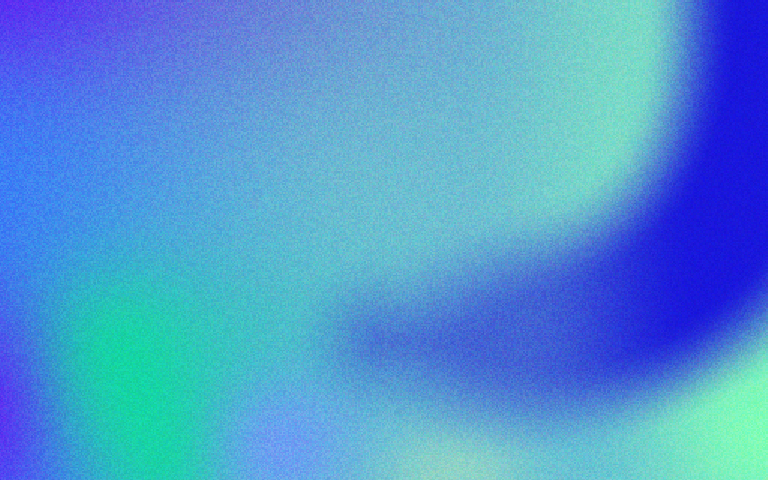
Reproduce this background procedurally as a WebGL 2 fragment shader.

```glsl
#version 300 es
precision highp float;
// A soft, grainy colour field: a horizontal wash carries broad elliptical
// glows, and a blurred deep-blue ribbon sweeps over it along a cubic curve.
// Fine coloured grain, strongest in the middle tones, covers everything.

uniform vec2 u_resolution;
out vec4 outColor;

// Palette
const vec3 AZURE      = vec3(0.22, 0.49, 0.97);
const vec3 SKY        = vec3(0.43, 0.75, 0.82);
const vec3 SEAFOAM    = vec3(0.48, 0.86, 0.78);
const vec3 VIOLET     = vec3(0.36, 0.16, 0.95);
const vec3 LAVENDER   = vec3(0.42, 0.47, 0.84);
const vec3 TEAL       = vec3(0.22, 0.77, 0.75);
const vec3 EMERALD    = vec3(0.08, 0.84, 0.64);
const vec3 PERIWINKLE = vec3(0.42, 0.62, 0.95);
const vec3 LAGOON     = vec3(0.38, 0.73, 0.84);
const vec3 PALE_SAGE  = vec3(0.58, 0.84, 0.77);
const vec3 MINT       = vec3(0.50, 0.99, 0.72);
const vec3 COBALT     = vec3(0.26, 0.39, 0.83);
const vec3 DEEP_BLUE  = vec3(0.10, 0.09, 0.86);

// Ribbon: control points from tip to top, in units of the canvas height
const vec2 TIP   = vec2(0.79, 0.29);
const vec2 BELLY = vec2(1.20, 0.26);
const vec2 BEND  = vec2(1.66, 0.36);
const vec2 CREST = vec2(1.66, 1.07);
const int RIBBON_STEPS = 40;
const float TIP_RADIUS = 0.065;
const float BODY_RADIUS = 0.165;
const float CREST_GROWTH = 0.06;
const float TIP_SOFTNESS = 0.14;
const float BODY_SOFTNESS = 0.1;

// Grain
const float GRAIN_CELLS = 320.0;
const float GRAIN_STRENGTH = 0.066;

vec3 hash3(vec2 cell) {
    vec3 q = fract(vec3(cell.xyx) * vec3(0.1031, 0.1030, 0.0973));
    q += dot(q, q.yxz + 33.33);
    return fract((q.xxy + q.yzz) * q.zyx);
}

// Gaussian ellipse, 1 at its centre
float glow(vec2 p, vec2 centre, vec2 radius) {
    vec2 q = (p - centre) / radius;
    return exp(-dot(q, q));
}

float segmentDistance(vec2 p, vec2 a, vec2 b) {
    vec2 ab = b - a;
    float t = clamp(dot(p - a, ab) / dot(ab, ab), 0.0, 1.0);
    return length(p - a - t * ab);
}

vec2 ribbonPoint(float t) {
    float s = 1.0 - t;
    return s * s * s * TIP + 3.0 * s * s * t * BELLY
         + 3.0 * s * t * t * BEND + t * t * t * CREST;
}

// Signed distance to a chain of discs that widen away from the tip
float ribbonDistance(vec2 p) {
    float d = 10.0;
    for (int i = 0; i <= RIBBON_STEPS; i++) {
        float t = float(i) / float(RIBBON_STEPS);
        float radius = mix(TIP_RADIUS, BODY_RADIUS, smoothstep(0.0, 0.3, t))
                     + CREST_GROWTH * t * t;
        d = min(d, length(p - ribbonPoint(t)) - radius);
    }
    return d;
}

vec3 backdrop(vec2 p) {
    vec3 c = mix(AZURE, SKY, smoothstep(-0.1, 0.8, p.x));
    c = mix(c, SEAFOAM, smoothstep(0.95, 1.32, p.x));

    // Upper and left glows
    c = mix(c, LAVENDER, 0.75 * glow(p, vec2(0.48, 1.05), vec2(0.48, 0.27)));
    c = mix(c, VIOLET, glow(p, vec2(-0.02, 1.06), vec2(0.38, 0.22)));
    c = mix(c, TEAL, 0.85 * glow(p, vec2(0.42, 0.25), vec2(0.36, 0.23)));
    float green = segmentDistance(p, vec2(0.25, 0.25), vec2(0.35, 0.07)) / 0.17;
    c = mix(c, EMERALD, exp(-green * green));
    c = mix(c, VIOLET, 0.95 * glow(p, vec2(-0.04, 0.13), vec2(0.14, 0.25)));

    // Glows along the bottom
    c = mix(c, LAGOON, 0.9 * glow(p, vec2(1.15, 0.04), vec2(0.30, 0.17)));
    c = mix(c, LAGOON, 0.8 * glow(p, vec2(0.74, 0.08), vec2(0.18, 0.14)));
    c = mix(c, PERIWINKLE, glow(p, vec2(0.59, 0.07), vec2(0.145, 0.14)));
    c = mix(c, PALE_SAGE, 0.9 * glow(p, vec2(0.95, 0.00), vec2(0.16, 0.12)));
    return mix(c, MINT, glow(p, vec2(1.61, 0.10), vec2(0.21, 0.20)));
}

void main() {
    vec2 p = gl_FragCoord.xy / u_resolution.y;
    vec3 color = backdrop(p);

    // Ribbon, softest at its tip and deepening to the right
    float softness = mix(TIP_SOFTNESS, BODY_SOFTNESS, smoothstep(0.75, 1.2, p.x));
    float cover = smoothstep(softness, -softness, ribbonDistance(p));
    vec3 ribbon = mix(COBALT, DEEP_BLUE, smoothstep(1.08, 1.46, p.x));
    color = mix(color, ribbon, cover);

    // Grain fades where a channel is nearly empty or full
    vec3 grain = 2.0 * hash3(floor(p * GRAIN_CELLS)) - 1.0;
    color += GRAIN_STRENGTH * grain * 4.0 * color * (1.0 - color);
    outColor = vec4(clamp(color, 0.0, 1.0), 1.0);
}
```
